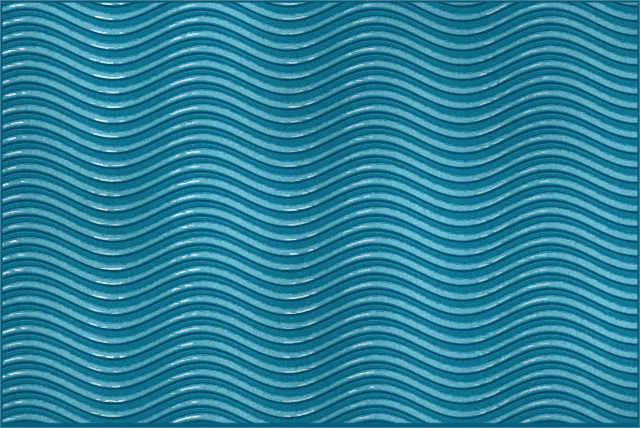
A Shadertoy shader for this texture:

```glsl
// Glazed relief tile: stacked wavy ridges, each with a crisp dark groove, a ragged
// light band and broken white glints near crests and troughs. Each ridge is
// shaded from its cross-section phase; sine-hash noise adds wear and grain.

const float RIDGES     = 29.1;    // ridges per canvas height
const float WAVELENGTH = 0.408;   // all lengths in canvas heights
const float AMPLITUDE  = 0.031;
const float CREST_X    = 0.469;
const float GROOVE_Y   = 0.638;
const float RIM        = 0.006;
const float TAU        = 6.2831853;

const vec3 DEEP  = vec3(0.01, 0.32, 0.44);
const vec3 BASE  = vec3(0.05, 0.45, 0.56);
const vec3 SOFT  = vec3(0.19, 0.55, 0.65);
const vec3 PALE  = vec3(0.40, 0.69, 0.77);
const vec3 GLINT = vec3(0.90, 0.96, 0.96);
const vec3 EDGE  = vec3(0.40, 0.58, 0.64);

float hash(vec2 p) {
    return fract(sin(dot(p, vec2(127.1, 311.7))) * 43758.545);
}

float noise(vec2 p) {
    vec2 i = floor(p), f = fract(p);
    f = f * f * (3.0 - 2.0 * f);
    return mix(mix(hash(i), hash(i + vec2(1, 0)), f.x),
               mix(hash(i + vec2(0, 1)), hash(i + vec2(1, 1)), f.x), f.y);
}

// Soft-edged interval from a to b
float band(float x, float a, float b, float soft) {
    return smoothstep(a - soft, a + soft, x) * (1.0 - smoothstep(b - soft, b + soft, x));
}

// Periodic bump of the wave phase, centred on c
float bump(float phase, float c, float width) {
    float d = abs(fract(phase - c + 0.5) - 0.5);
    return 1.0 - smoothstep(0.6 * width, width, d);
}

void mainImage(out vec4 fragColor, in vec2 fragCoord) {
    vec2 uv = fragCoord / iResolution.y;
    float aspect = iResolution.x / iResolution.y;
    float across = uv.x / aspect;
    float px = 1.0 / iResolution.y;
    float soft = max(0.03, 0.5 * px * RIDGES);

    // Wave phase: 0 at a crest, 0.5 at a trough
    float phase = (uv.x - CREST_X) / WAVELENGTH;
    float crest = cos(TAU * phase);
    float falling = sin(TAU * phase);

    // Position across the ridge, from its lower groove (0) to the next (1)
    float stack = (uv.y - GROOVE_Y - AMPLITUDE * crest) * RIDGES;
    float ridge = floor(stack);
    float p = stack - ridge;

    // Wear: ragged edges, fine grain and broad unevenness
    float ragged = noise(uv * vec2(150.0, 320.0)) + 0.5 * noise(uv * vec2(60.0, 90.0)) - 0.75;
    float grain = noise(uv * 340.0) - 0.5;
    float cloud = noise(uv * 4.0) - 0.5;

    // Light band: rides higher at crests, wider where the wave falls
    float low = 0.15 + 0.03 * crest - 0.02 * falling;
    float top = 0.43 + 0.03 * crest + 0.06 * falling + 0.10 * ragged + 0.05 * cloud;
    float light = 0.82 + 0.10 * falling + 0.20 * cloud;
    vec3 col = mix(BASE, SOFT, band(p, low - 0.06, top + 0.11, soft) * 0.9);
    col = mix(col, PALE, band(p, low, top, soft) * light);

    // Ragged dark streak above the band, clearest around crests
    float streak = band(p + 0.08 * ragged, top + 0.09, top + 0.19, soft);
    col = mix(col, DEEP, streak * (0.45 + 0.25 * crest));

    // Thin lip under the next ridge, then the crisp groove
    float lip = band(p, 0.82, 0.88, soft);
    col = mix(col, SOFT, lip * clamp(0.50 + 0.35 * crest + 0.15 * falling, 0.0, 1.0));
    float groove = 1.0 - smoothstep(0.055 - soft, 0.055 + soft, min(p, 1.0 - p));
    float shade = smoothstep(0.84, 0.95, p) * (0.6 - 0.2 * falling);
    col = mix(col, DEEP * 0.92, max(groove, shade));

    // Broken glints: higher on the band at crests than at troughs
    float vary = hash(vec2(ridge, floor(phase + 0.25)));
    float glintP = mix(0.15, 0.32, smoothstep(-0.6, 0.6, crest));
    float spot = max(bump(phase, 0.89 + 0.03 * vary, 0.10),
                     bump(phase, 0.39 + 0.34 * across + 0.03 * vary, 0.10));
    float broken = smoothstep(0.32, 0.48, noise(uv * vec2(70.0, 200.0) + 9.0));
    float strength = mix(1.0, 0.45, across) * (0.55 + 0.45 * vary);
    col = mix(col, GLINT, band(p, glintP - 0.06, glintP + 0.06, soft) * spot * broken * strength);

    // Grain and broad light
    col *= 1.0 + 0.16 * grain + 0.12 * cloud + 0.025 * falling;

    // Flat rim, wider below, with a thin worn outer edge
    vec2 side = min(uv, vec2(aspect, 1.0) - uv);
    float border = min(side.x, min(uv.y - 0.006, 1.0 - uv.y));
    float rim = 1.0 - smoothstep(RIM - px, RIM + px, border);
    col = mix(col, mix(DEEP, BASE, 0.35 + 0.3 * grain), rim);
    float outer = min(side.x, side.y);
    col = mix(col, EDGE, (1.0 - smoothstep(0.001, 0.001 + px, outer)) * 0.6);

    fragColor = vec4(clamp(col, 0.0, 1.0), 1.0);
}
```
